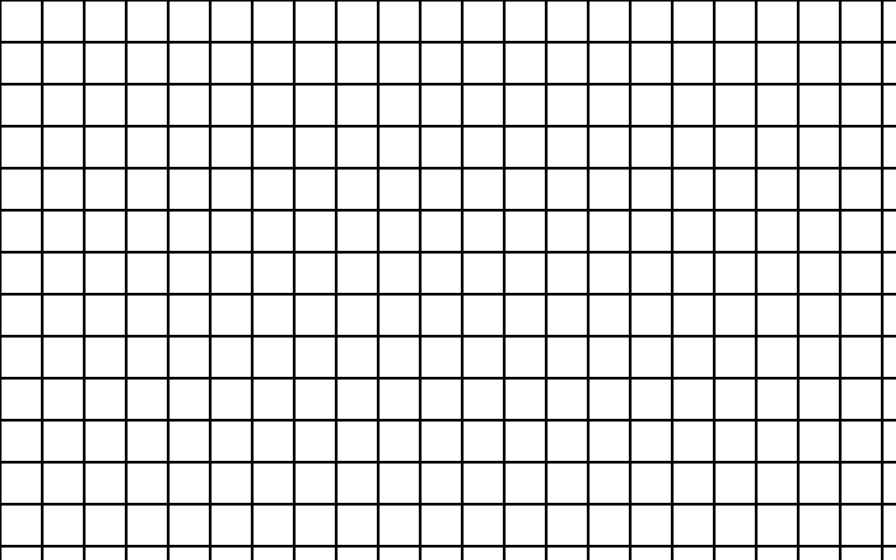
This pattern is drawn by a Shadertoy shader. Its source:

```glsl
const vec3 PAPER = vec3(1.0);
const vec3 INK = vec3(0.0);

// Lengths as fractions of the canvas height
const float PITCH = 24.0 / 320.0;
const float LINE_WIDTH = 1.56 / 320.0;
const float LINE_SHIFT = 0.1 / 320.0;

// Signed distance to the nearest line of each axis
vec2 gridDistance(vec2 p, float pitch) {
    return abs(p - pitch * round(p / pitch));
}

// Share of a pixel covered by a line, per axis
vec2 lineCoverage(vec2 dist, float width, float pixel) {
    return clamp((0.5 * width - dist) / pixel + 0.5, 0.0, 1.0);
}

void mainImage(out vec4 fragColor, in vec2 fragCoord) {
    // Measure from the top left corner, so the first lines sit on its edges
    float pixel = 1.0 / iResolution.y;
    vec2 p = vec2(fragCoord.x, iResolution.y - fragCoord.y) * pixel;

    vec2 dist = gridDistance(p - LINE_SHIFT, PITCH);
    vec2 ink = lineCoverage(dist, LINE_WIDTH, pixel);

    // Horizontal and vertical strokes overlap at the crossings
    float paperLeft = (1.0 - ink.x) * (1.0 - ink.y);
    fragColor = vec4(mix(INK, PAPER, paperLeft), 1.0);
}
```
